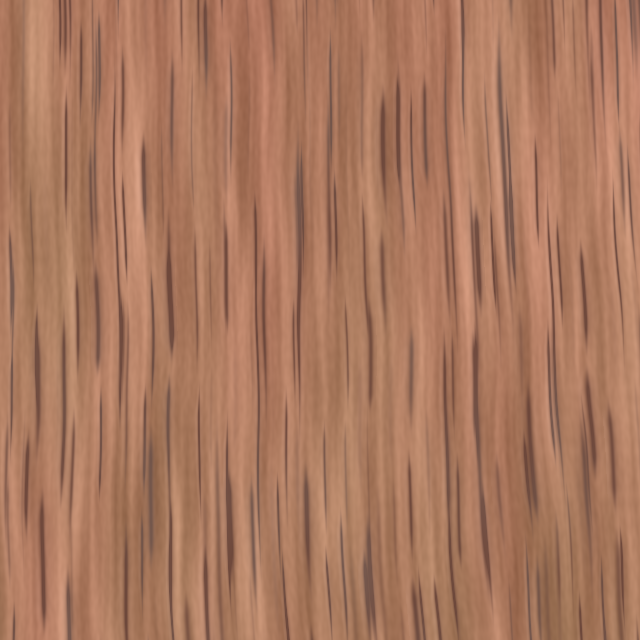
This texture is drawn by a Shadertoy shader. Its source:

```glsl
vec2 hash2(vec2 p) {
    p = vec2(dot(p, vec2(127.1, 311.7)), dot(p, vec2(269.5, 183.3)));
    return fract(sin(p) * 43758.5);
}

vec2 gradient(vec2 cell) {
    float angle = 6.2832 * hash2(cell).x;
    return vec2(cos(angle), sin(angle));
}

float gradientNoise(vec2 p) {
    vec2 i = floor(p), f = p - i;
    vec2 u = f * f * f * (f * (f * 6.0 - 15.0) + 10.0);
    vec2 e = vec2(0.0, 1.0);
    return mix(mix(dot(gradient(i), f), dot(gradient(i + e.yx), f - e.yx), u.x),
               mix(dot(gradient(i + e), f - e), dot(gradient(i + 1.0), f - 1.0), u.x), u.y);
}

// Long fibres: streaks of several widths, stretched along y
float fibreTone(vec2 p) {
    float tone = 0.30 * gradientNoise(p * vec2(7.0, 1.3) + 3.7);
    tone += 0.55 * gradientNoise(p * vec2(24.0, 1.7) + 11.3);
    tone += 0.50 * gradientNoise(p * vec2(53.0, 3.1) + 29.6);
    tone += 0.30 * gradientNoise(p * vec2(110.0, 6.0) + 47.2);
    tone += 0.12 * gradientNoise(p * vec2(170.0, 60.0) + 71.8);
    return tone;
}

// Tapered cracks in one layer of columns: x is darkness, y is the lit rim
vec2 crackLayer(vec2 p, float columns, float rows, float seed) {
    float column = floor(p.x * columns);
    float along = p.y * rows + 7.0 * hash2(vec2(column, seed)).x;
    vec2 cell = vec2(column, floor(along) + 31.0 * seed);
    vec2 place = hash2(cell + 5.3);
    vec2 look = hash2(cell + 17.9);

    float f = fract(along);
    float taper = smoothstep(0.0, 0.2 + 0.4 * look.y, f) * smoothstep(1.0, 0.75, f);
    float strength = taper * smoothstep(0.3, 0.95, look.x);
    float offset = (fract(p.x * columns) - mix(0.25, 0.75, place.x)) / columns;
    float width = mix(0.0016, 0.0040, place.y * place.y) * (0.5 + 0.5 * taper);
    float d = offset / width;

    float core = exp(-d * d);
    float halo = 0.22 * exp(-d * d / 10.0);
    float rim = exp(-(d + 2.6) * (d + 2.6) / 1.5);
    return strength * vec2(core + halo, rim);
}

void mainImage(out vec4 fragColor, in vec2 fragCoord) {
    vec2 uv = fragCoord / iResolution.xy;

    // Slight lean towards the right side, with a gentle wander
    vec2 p = uv;
    p.x += 0.06 * uv.x * uv.y;
    p.x += 0.014 * gradientNoise(uv * vec2(3.0, 2.2) + 5.1);
    p.x += 0.005 * gradientNoise(uv * vec2(9.0, 6.0) + 13.4);

    // Wood body
    vec3 wood = vec3(0.690, 0.488, 0.379);
    vec3 color = wood + fibreTone(p) * vec3(0.23, 0.20, 0.19);

    // Reddish patches, tan towards the bottom
    float redness = 1.2 * gradientNoise(p * vec2(6.0, 1.6) + 83.0)
                  + 0.8 * gradientNoise(p * vec2(19.0, 1.4) + 61.5)
                  + 0.6 * (uv.y - 0.5);
    color += redness * vec3(0.008, -0.024, -0.008);

    // Cracks, from few and long to many and short
    vec2 cracks = vec2(0.0);
    for (int i = 0; i < 4; i++) {
        float k = float(i);
        cracks += crackLayer(p + 0.37 * k, 13.0 + 5.0 * k, 1.8 + 1.1 * k, k + 1.0);
    }
    vec3 crackColor = mix(vec3(0.39, 0.25, 0.21), vec3(0.42, 0.32, 0.29),
                          smoothstep(-0.2, 0.4, gradientNoise(p * vec2(14.0, 3.0) + 37.0)));
    color += 0.04 * min(cracks.y, 1.0);
    color = mix(color, crackColor, 0.85 * min(cracks.x, 1.0));

    fragColor = vec4(clamp(color, 0.0, 1.0), 1.0);
}
```
